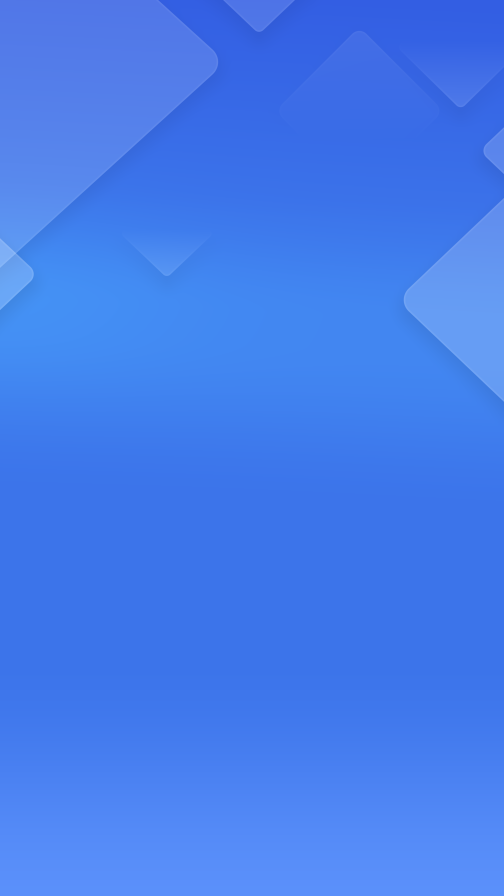
Reproduce this background procedurally as a Shadertoy shader.

```glsl
// Blue gradient backdrop with translucent rounded diamonds along the top.

const float ASPECT = 16.0 / 9.0;
const int COUNT = 8;

// Diamond layout: centre x, centre y (downwards), half width, height ratio
const vec4 SHAPES[COUNT] = vec4[COUNT](
    vec4(-0.093, 0.123, 0.542, 0.91), vec4(-0.093, 0.544, 0.169, 0.94),
    vec4(0.514, -0.069, 0.144, 0.95), vec4(0.713, 0.220, 0.167, 1.00),
    vec4(0.914, 0.093, 0.127, 0.98),  vec4(1.046, 0.299, 0.095, 0.95),
    vec4(1.250, 0.595, 0.463, 0.95),  vec4(0.331, 0.463, 0.093, 0.95));

// Diamond finish: corner radius, opacity at top, opacity at bottom
const vec3 FINISH[COUNT] = vec3[COUNT](
    vec3(0.039, 0.14, 0.15),  vec3(0.022, 0.20, 0.20),
    vec3(0.012, 0.10, 0.14),  vec3(0.020, 0.08, -0.04),
    vec3(0.012, -0.10, 0.12), vec3(0.020, 0.17, 0.17),
    vec3(0.034, 0.19, 0.19),  vec3(0.010, -0.10, 0.12));

// Signed distance to a rounded square standing on its corner
float diamond(vec2 p, float halfWidth, float radius) {
    vec2 turned = abs(vec2(p.x + p.y, p.x - p.y)) * 0.70711;
    vec2 q = turned - (halfWidth * 0.70711 - radius);
    return length(max(q, 0.0)) + min(max(q.x, q.y), 0.0) - radius;
}

// Vertical bands of blue with a soft glow on the left
vec3 backdrop(vec2 p) {
    const vec3 royal  = vec3(0.200, 0.370, 0.890);
    const vec3 blue   = vec3(0.235, 0.455, 0.918);
    const vec3 azure  = vec3(0.258, 0.525, 0.945);
    const vec3 bright = vec3(0.355, 0.565, 0.982);
    float y = p.y - 0.05 * (p.x - 0.5);
    vec3 color = mix(royal, blue, clamp(y / 0.43, 0.0, 1.0));
    float band = smoothstep(0.38, 0.62, y) * (1.0 - smoothstep(0.68, 1.00, y));
    color = mix(color, azure, band);
    color = mix(color, bright, smoothstep(1.30, 1.80, p.y));
    vec2 g = (p - vec2(0.0, 0.58)) / vec2(0.38, 0.19);
    return color + vec3(0.01, 0.045, 0.015) * exp(-dot(g, g));
}

// Lays one diamond with shadow, fill and rim over the colour
vec3 addDiamond(vec3 color, vec2 p, vec4 shape, vec3 finish, float pixel) {
    vec2 local = (p - shape.xy) / vec2(1.0, shape.w);
    float dist = diamond(local, shape.z, finish.x);
    float drop = diamond(local - vec2(0.0, 0.018), shape.z, finish.x);
    float fade = clamp(0.5 + 0.5 * local.y / shape.z, 0.0, 1.0);
    float opacity = max(mix(finish.y, finish.z, fade), 0.0);

    float inside = 1.0 - smoothstep(-pixel, pixel, dist);
    float shadow = (1.0 - smoothstep(-0.03, 0.035, drop)) * (1.0 - inside);
    float rim = inside * (1.0 - smoothstep(0.0, 0.004, abs(dist + 0.001)));

    color *= 1.0 - 0.45 * opacity * shadow;
    return mix(color, vec3(1.0), opacity * (inside + 0.35 * rim));
}

void mainImage(out vec4 fragColor, in vec2 fragCoord) {
    // Width is one unit, y runs downwards from the top edge
    vec2 uv = fragCoord / iResolution.xy;
    vec2 p = vec2(uv.x, (1.0 - uv.y) * ASPECT);
    float pixel = 0.7 / iResolution.x;

    vec3 color = backdrop(p);
    for (int i = 0; i < COUNT; i++) {
        color = addDiamond(color, p, SHAPES[i], FINISH[i], pixel);
    }
    fragColor = vec4(color, 1.0);
}
```
